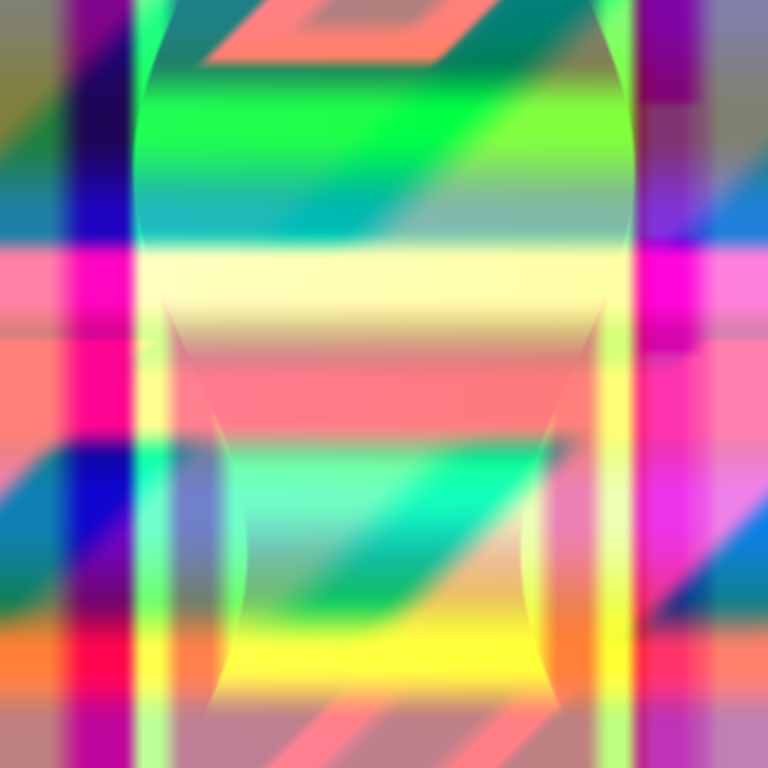
Give the GLSL for this background, as a Shadertoy shader.

```glsl
const float TAU = 6.2831853;
const float LENS_SIDE = 0.248;   // mean distance of the lens from the sides
const float LENS_SWING = 0.074;  // how far its sides sway
const float LENS_PHASE = 0.22;   // depth at which it is widest
const float EDGE = 0.004;        // softness of the lens outline
const float SLANT_SOFT = 0.012;  // softness of the slanted strips
const float BLUE_TILT = 0.16;    // loss of blue from left to right
const float BLUE_RIGHT = 0.22;   // extra blue beyond the right pillar

float rise(float v, float a, float b) {
    return smoothstep(a, b, v);
}

float window(float v, float a, float b, float soft) {
    return rise(v, a - soft, a + soft) * (1.0 - rise(v, b - soft, b + soft));
}

// Two slanted strips with an optional bar joining them
float slantedFrame(float slant, float bar) {
    float whole = window(slant, 0.345, 0.65, SLANT_SOFT);
    float gap = window(slant, 0.425, 0.575, 2.0 * SLANT_SOFT);
    return whole * (1.0 - gap * (1.0 - bar));
}

// Red: level bands broken by diagonals
float redLevel(float depth, float slant, float outside) {
    float upper = 0.5 - 0.38 * rise(slant, 0.16, 0.24)
                - 0.12 * rise(slant, 0.62, 0.70)
                + 0.5 * rise(slant, 0.74, 0.84);
    float topBar = window(depth, 0.035, 0.2, 0.02);
    float topFrame = slantedFrame(slant, 0.65 + 0.35 * topBar);
    upper = mix(upper, 1.0, topFrame * (1.0 - rise(depth, 0.07, 0.095)));

    float warm = 1.0 - 0.16 * rise(depth, 0.39, 0.44)
               + 0.16 * rise(depth, 0.455, 0.50);
    float sideFrame = window(slant, 0.36, 0.64, 0.02)
                    * window(depth, 0.442, 0.57, 0.005);
    warm = mix(warm, 1.0, outside * sideFrame);

    float lower = 0.44 - 0.37 * rise(slant, 0.12, 0.22)
                + 0.86 * rise(slant, 0.28, 0.36)
                - 0.87 * rise(slant, 0.62, 0.68)
                + 0.38 * rise(slant, 0.79, 0.87);

    float base = 1.0 - 0.25 * rise(depth, 0.88, 0.94);
    base = mix(base, 1.0, slantedFrame(slant, 0.0));

    float red = mix(upper, warm, rise(depth, 0.30, 0.34));
    red = mix(red, lower, rise(depth, 0.55, 0.60));
    return mix(red, base, rise(depth, 0.775, 0.85));
}

// Green inside the lens: horizontal bands
float greenBands(float depth) {
    return 0.5 + 0.5 * rise(depth, 0.075, 0.15)
         - 0.27 * rise(depth, 0.17, 0.27)
         + 0.27 * rise(depth, 0.29, 0.34)
         - 0.52 * rise(depth, 0.38, 0.485)
         + 0.52 * rise(depth, 0.545, 0.615)
         - 0.26 * rise(depth, 0.64, 0.74)
         + 0.26 * rise(depth, 0.76, 0.84)
         - 0.50 * rise(depth, 0.865, 0.94);
}

// Green outside the lens: mirrored vertical pillars
float greenPillars(float x, float depth) {
    float side = min(x, 1.0 - x);
    float green = 0.5 - 0.48 * rise(side, 0.06, 0.115)
                + 0.98 * rise(side, 0.16, 0.188)
                - 0.5 * rise(side, 0.205, 0.24)
                + 0.5 * rise(side, 0.27, 0.31);
    float rightPillar = window(x, 0.835, 0.91, 0.015);
    float lift = window(depth, 0.135, 0.31, 0.01) + rise(depth, 0.45, 0.47);
    return green + 0.18 * rightPillar * lift;
}

float blueLevel(float x, float depth) {
    float blue = 0.5 - 0.22 * rise(depth, 0.0, 0.15)
               + 0.42 * rise(depth, 0.17, 0.29)
               - 0.18 * rise(depth, 0.38, 0.44)
               + 0.23 * rise(depth, 0.56, 0.65)
               - 0.50 * rise(depth, 0.67, 0.84)
               + 0.30 * rise(depth, 0.86, 0.95);
    float tilt = BLUE_TILT * (0.5 - clamp(x, 0.15, 0.85));
    float leftFade = 0.1 * (1.0 - rise(x, 0.06, 0.12));
    return blue + tilt - leftFade + BLUE_RIGHT * rise(x, 0.82, 0.86);
}

void mainImage(out vec4 fragColor, in vec2 fragCoord) {
    vec2 uv = fragCoord / iResolution.xy;
    float depth = 1.0 - uv.y;
    float slant = fract(uv.x + depth);

    // Lens with swaying sides
    float inset = LENS_SIDE - LENS_SWING * cos(TAU * (depth - LENS_PHASE));
    float side = min(uv.x, 1.0 - uv.x);
    float inside = smoothstep(-EDGE, EDGE, side - inset);

    // Each channel follows its own pattern
    float red = redLevel(depth, slant, 1.0 - inside);
    float green = mix(greenPillars(uv.x, depth), greenBands(depth), inside);
    float blue = blueLevel(uv.x, depth);
    fragColor = vec4(clamp(vec3(red, green, blue), 0.0, 1.0), 1.0);
}
```
